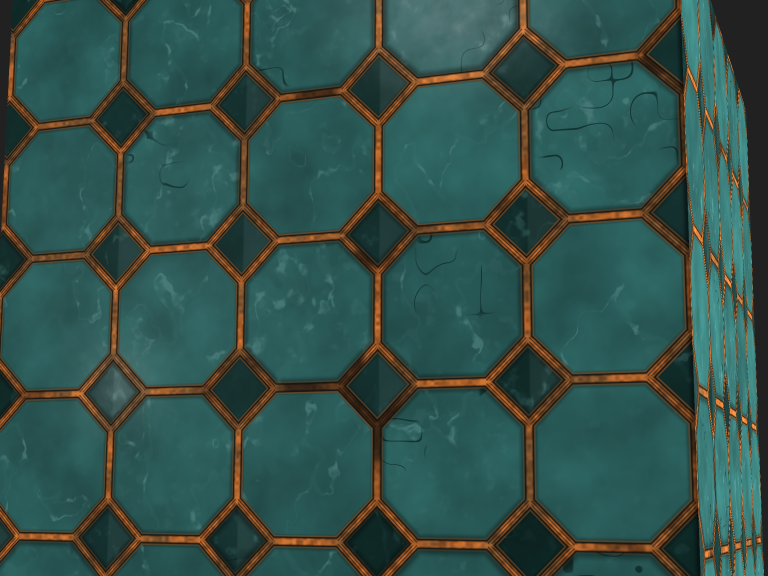
This pattern is drawn by a WebGL 2 fragment shader. Its source:

```glsl
#version 300 es
precision highp float;

uniform vec2 u_resolution;
out vec4 fragColor;

const vec3 TEAL = vec3(0.155, 0.345, 0.335);
const vec3 TEAL_LIGHT = vec3(0.30, 0.50, 0.49);
const vec3 TEAL_DEEP = vec3(0.05, 0.15, 0.14);
const vec3 COPPER = vec3(0.66, 0.37, 0.16);
const vec3 BRONZE = vec3(0.44, 0.29, 0.16);
const vec3 SHADOW = vec3(0.10, 0.07, 0.05);
const vec3 BACKDROP = vec3(0.13);
const vec3 GLOSS = vec3(0.52, 0.60, 0.60);

const float DIAMOND = 0.265;      // half diagonal, in cells
const float GROUT = 0.024;        // half width, in cells
const float RIM = 0.012;          // inset of the copper line on a tile
const float FRONT_CELLS = 3.0;    // cells across the front reference quad
const float FACE_CELLS = 5.0;     // cells across a whole face
const float FRONT_LEFT = -1.02;
const float FRONT_RIGHT = 4.0;
const float SIDE_GAIN = 1.45;
const int SAMPLES = 3;            // antialiasing samples per axis

float hash(vec2 p) {
    return fract(sin(dot(p, vec2(127.1, 311.7))) * 43758.5453);
}

float noise(vec2 p) {
    vec2 i = floor(p), f = fract(p);
    f = f * f * (3.0 - 2.0 * f);
    return mix(mix(hash(i), hash(i + vec2(1, 0)), f.x),
               mix(hash(i + vec2(0, 1)), hash(i + vec2(1, 1)), f.x), f.y);
}

float fbm(vec2 p) {
    float sum = 0.0, gain = 0.5;
    for (int i = 0; i < 4; i++) {
        sum += gain * noise(p);
        p = mat2(1.6, 1.2, -1.2, 1.6) * p + 7.3;
        gain *= 0.5;
    }
    return sum;
}

float line(float x, float width) {
    return 1.0 - smoothstep(0.4 * width, width, abs(x));
}

// Projective map from the unit square to a quad
mat3 squareToQuad(vec2 p00, vec2 p10, vec2 p11, vec2 p01) {
    vec2 d1 = p10 - p11, d2 = p01 - p11, s = p00 - p10 + p11 - p01;
    float det = d1.x * d2.y - d2.x * d1.y;
    float g = (s.x * d2.y - d2.x * s.y) / det;
    float h = (d1.x * s.y - s.x * d1.y) / det;
    return mat3(vec3(p10 - p00 + g * p10, g), vec3(p01 - p00 + h * p01, h), vec3(p00, 1));
}

vec2 project(mat3 m, vec2 p) {
    vec3 q = m * vec3(p, 1.0);
    return q.xy / q.z;
}

// Octagons with a diamond on every lattice point
vec3 tiles(vec2 g, float shine) {
    vec2 a = abs(fract(g + 0.5) - 0.5);
    float diag = (a.x + a.y - DIAMOND) * 0.7071;
    float seam = min(a.x, a.y);
    bool small = diag < 0.0;
    float edge = small ? -diag : min(diag, seam);
    vec2 id = small ? floor(g + 0.5) + 41.0 : floor(g);
    float tone = hash(id + 3.7), wear = hash(id + 19.1);
    vec2 p = g + 9.0 * vec2(tone, wear);

    // Clouded stone with pale veins
    float cloud = fbm(p * 3.5), grain = fbm(p * 13.0);
    vec3 stone = small ? mix(TEAL_DEEP, TEAL * 0.62, tone * 0.6) : TEAL * (0.92 + 0.16 * tone);
    stone *= 0.78 + 0.45 * cloud;
    float vein = line(fbm(p * vec2(2.2, 1.5) + cloud) - 0.5, 0.025);
    vein *= smoothstep(0.45, 0.72, grain) + 0.15;
    stone = mix(stone, TEAL_LIGHT, vein * (small ? 0.3 : 0.6));
    stone = mix(stone, TEAL_LIGHT, 0.25 * smoothstep(0.58, 0.75, grain) * wear);

    // Hairline cracks on some tiles
    float crack = line(noise(p * 7.0) - 0.55, 0.025) * smoothstep(0.58, 0.7, noise(p * 3.0 + 5.0));
    stone = mix(stone, TEAL_DEEP, crack * step(0.5, wear) * 0.8);

    // Mottled gloss, with a hard reflection across some diamonds
    stone = mix(stone, GLOSS, shine * (0.45 + 0.6 * grain));
    if (small && tone > 0.6) stone += 0.05 * smoothstep(0.0, 0.02, fract(g.x + 0.5) - 0.5);

    // Dark bevel and thin copper rim, uneven from tile to tile
    float inset = edge - GROUT;
    stone *= mix(0.55, 1.0, smoothstep(0.0, 0.03 + 0.04 * wear, inset));
    stone = mix(stone, BRONZE, line(inset - RIM, 0.008) * (0.8 - 0.6 * wear));
    stone = mix(stone, SHADOW, line(inset, 0.009) * 0.85);

    // Worn copper grout, grooved around the diamonds
    float patina = fbm(g * 5.0 + 30.0);
    vec3 metal = mix(BRONZE, COPPER, smoothstep(0.3, 0.58, patina));
    metal *= 0.8 + 0.5 * noise(g * 40.0);
    metal = mix(metal, SHADOW, 0.75 * smoothstep(0.55, 0.72, fbm(g * 1.7 + 12.0)));
    metal = mix(metal, SHADOW, 0.6 * line(edge - 0.4 * GROUT, 0.006) * step(abs(diag), seam));
    metal *= mix(1.0, 0.5, smoothstep(0.55 * GROUT, GROUT, edge));
    metal += GLOSS * shine * 0.3;
    return mix(metal, stone, smoothstep(-0.003, 0.003, inset));
}

void main() {
    // Two visible faces of the block, in canvas fractions
    mat3 front = inverse(squareToQuad(vec2(0.159, 0.797), vec2(0.682, 0.880),
                                      vec2(0.691, 0.052), vec2(0.139, 0.066)));
    mat3 side = inverse(squareToQuad(vec2(0.8815, 1.179), vec2(0.9714, 0.809),
                                     vec2(0.9987, -0.129), vec2(0.9193, -0.267)));
    vec3 sum = vec3(0.0);
    for (int k = 0; k < SAMPLES * SAMPLES; k++) {
        vec2 jitter = (vec2(k % SAMPLES, k / SAMPLES) + 0.5) / float(SAMPLES) - 0.5;
        vec2 uv = (gl_FragCoord.xy + jitter) / u_resolution;
        vec2 g = project(front, uv) * FRONT_CELLS;
        vec2 s = project(side, uv) * FACE_CELLS;
        vec3 color = BACKDROP;
        if (g.x > FRONT_LEFT && g.x < FRONT_RIGHT) {
            vec2 top = (uv - vec2(0.59, 0.98)) / vec2(0.13, 0.12);
            vec2 low = (uv - vec2(0.15, 0.33)) / vec2(0.05, 0.07);
            vec2 haze = (uv - vec2(0.20, 0.50)) / vec2(0.22, 0.35);
            float shine = 0.65 * exp(-dot(top, top)) + 0.4 * exp(-dot(low, low))
                        + 0.10 * exp(-dot(haze, haze));
            color = tiles(g, shine);
            color *= mix(0.5, 1.0, smoothstep(0.0, 0.04, FRONT_RIGHT - g.x));
        } else if (g.x >= FRONT_RIGHT && s.x < FACE_CELLS && s.y > 0.0) {
            color = tiles(s + 60.0, 0.05) * SIDE_GAIN;
        }
        sum += color;
    }
    fragColor = vec4(sum / float(SAMPLES * SAMPLES), 1.0);
}
```
